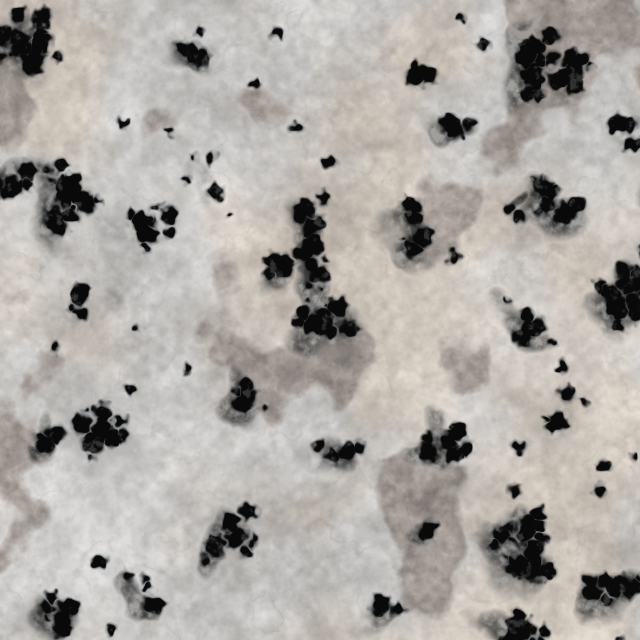
Give the GLSL for this texture, as a Shadertoy shader.

```glsl
#define CLUSTER_SCALE 7.0
#define CLUSTER_DENSITY 0.70
#define GRAIN_SCALE 48.0
#define GRAIN_RADIUS 0.68
#define SPECK_SHARE 0.015
#define QUARTZ_SCALE 4.6
#define QUARTZ_LEVEL 0.60
#define SMOKE_STRENGTH 0.88
#define EDGE_SOFTNESS 0.0022

const vec3 FELDSPAR_SHADE = vec3(0.665, 0.655, 0.645);
const vec3 FELDSPAR_LIGHT = vec3(0.875, 0.870, 0.862);
const vec3 CREAM_TINT     = vec3(1.005, 0.970, 0.930);
const vec3 QUARTZ_DARK    = vec3(0.450, 0.425, 0.410);
const vec3 QUARTZ_LIGHT   = vec3(0.720, 0.680, 0.655);
const vec3 SMOKE_DARK     = vec3(0.170, 0.172, 0.170);
const vec3 SMOKE_LIGHT    = vec3(0.600, 0.592, 0.580);
const vec3 MICA_BLACK     = vec3(0.035, 0.036, 0.038);

vec3 hash3(vec2 p) {
    vec3 q = fract(p.xyx * vec3(0.1031, 0.1030, 0.0973));
    q += dot(q, q.yxz + 33.33);
    return fract((q.xxy + q.yzz) * q.zyx);
}

float noise(vec2 p) {
    vec2 i = floor(p), f = fract(p);
    f = f * f * (3.0 - 2.0 * f);
    float low = mix(hash3(i).x, hash3(i + vec2(1, 0)).x, f.x);
    float high = mix(hash3(i + vec2(0, 1)).x, hash3(i + vec2(1, 1)).x, f.x);
    return mix(low, high, f.y);
}

float fbm(vec2 p) {
    float sum = 0.0, weight = 0.533;
    for (int i = 0; i < 4; i++) {
        sum += weight * noise(p);
        p = mat2(1.6, 1.2, -1.2, 1.6) * p + 17.3;
        weight *= 0.5;
    }
    return sum;
}

vec2 wobble(vec2 p) {
    return vec2(noise(p), noise(p + 41.7)) - 0.5;
}

// Mineral clusters: 1 at a centre, 0 on the rim, negative outside
float clusterField(vec2 uv) {
    vec2 p = uv * CLUSTER_SCALE + 0.45 * wobble(uv * 17.0);
    vec2 cell = floor(p);
    float field = -1.0;
    for (int y = -1; y <= 1; y++)
    for (int x = -1; x <= 1; x++) {
        vec2 id = cell + vec2(x, y);
        vec3 place = hash3(id + 5.0), shape = hash3(id + 91.0);
        if (place.z > CLUSTER_DENSITY) continue;
        vec2 d = p - id - place.xy;
        float angle = 6.2832 * shape.x;
        float c = cos(angle), s = sin(angle);
        d = mat2(c, -s, s, c) * d;
        d *= vec2(mix(1.0, 0.72, shape.z), mix(1.0, 1.4, shape.z));
        field = max(field, 1.0 - length(d) / mix(0.13, 0.45, shape.y));
    }
    return field;
}

// Distance, in grain cells, to the lumpy black grains and lone specks
float grainDistance(vec2 uv) {
    vec2 p = uv * GRAIN_SCALE + 0.55 * wobble(uv * 105.0);
    vec2 cell = floor(p);
    float dist = 1.0;
    for (int y = -1; y <= 1; y++)
    for (int x = -1; x <= 1; x++) {
        vec2 id = cell + vec2(x, y);
        vec3 h = hash3(id + 213.0);
        vec2 centre = id + h.xy;
        float field = clusterField(centre / GRAIN_SCALE);
        float radius = GRAIN_RADIUS * smoothstep(0.15, 0.6, field + 0.6 * (h.z - 0.5));
        float lone = hash3(id + 377.0).x;
        if (lone < SPECK_SHARE) radius = max(radius, mix(0.22, 0.46, h.z));
        if (radius > 0.14) dist = min(dist, length(p - centre) - radius);
    }
    return dist;
}

void mainImage(out vec4 fragColor, in vec2 fragCoord) {
    vec2 uv = fragCoord / iResolution.y;
    float fine = fbm(uv * 75.0);
    float medium = fbm(uv * 22.0 + 9.0);
    float broad = fbm(uv * 6.0 + 63.0);
    float vein = 1.0 - smoothstep(0.0, 0.07, abs(fbm(uv * 24.0 + 130.0) - 0.5));

    // Cloudy white feldspar with cream regions and faint wisps
    float cloud = 0.58 + 0.8 * (broad - 0.5) + 0.75 * (medium - 0.5) + 0.75 * (fine - 0.5);
    vec3 color = mix(FELDSPAR_SHADE, FELDSPAR_LIGHT, clamp(cloud, 0.0, 1.1));
    color *= mix(vec3(1.0), CREAM_TINT, smoothstep(0.47, 0.66, fbm(uv * 3.5 + 27.0)));
    color -= 0.035 * vein * smoothstep(0.45, 0.65, medium);

    // Taupe quartz patches with pale internal seams
    float patchLevel = fbm(uv * QUARTZ_SCALE + 3.0) + 0.16 * (medium - 0.5);
    float quartz = smoothstep(QUARTZ_LEVEL - 0.025, QUARTZ_LEVEL + 0.03, patchLevel);
    float quartzTone = 0.5 + 0.9 * (medium - 0.5) + 0.9 * (fine - 0.5) + 0.13 * vein;
    color = mix(color, mix(QUARTZ_DARK, QUARTZ_LIGHT, clamp(quartzTone, 0.0, 1.0)), 0.92 * quartz);

    // Smoky, mottled grey beside the clusters
    float field = clusterField(uv + vec2(0.012, 0.009));
    float region = smoothstep(0.38, 0.56, noise(uv * 6.5 + 71.0));
    float smoke = smoothstep(-0.12, 0.45, field + 1.1 * (medium - 0.5) + 0.6 * (fine - 0.5));
    float smokeTone = clamp(0.5 + 2.0 * (fine - 0.5) + 0.6 * (medium - 0.5), 0.0, 1.0);
    color = mix(color, mix(SMOKE_DARK, SMOKE_LIGHT, smokeTone), SMOKE_STRENGTH * smoke * mix(0.2, 1.0, region));

    // Black mica with a narrow cool fringe
    float dist = grainDistance(uv);
    float soft = max(EDGE_SOFTNESS, 1.0 / iResolution.y) * GRAIN_SCALE;
    color *= 1.0 - vec3(0.34, 0.32, 0.30) * smoothstep(0.3, 0.0, dist);
    vec3 mica = MICA_BLACK + 0.16 * smoothstep(0.60, 0.80, fine);
    color = mix(color, mica, smoothstep(soft, -soft, dist));

    fragColor = vec4(clamp(color, 0.0, 1.0), 1.0);
}
```
